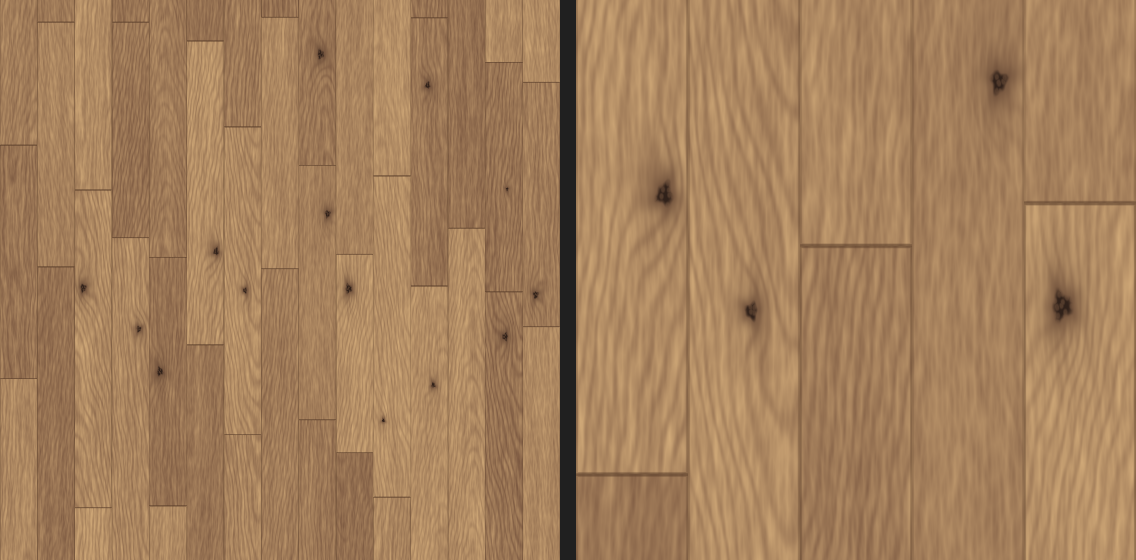
Left, the full canvas; right, a detail of the centre.
This texture is drawn by a WebGL 1 fragment shader. Its source:

```glsl
precision highp float;

uniform vec2 u_resolution;

const float COLUMNS = 15.0;
const float STRIP_LENGTH = 0.53;
const vec3 DARK_OAK = vec3(0.54, 0.40, 0.29);
const vec3 LIGHT_OAK = vec3(0.74, 0.59, 0.42);
const vec3 KNOT_HALO = vec3(0.42, 0.30, 0.22);
const vec3 KNOT_CORE = vec3(0.19, 0.13, 0.10);
const vec3 SEAM = vec3(0.36, 0.25, 0.17);

float hash(vec2 p) {
  vec3 q = fract(vec3(p.xyx) * 0.1031);
  q += dot(q, q.yzx + 33.33);
  return fract((q.x + q.y) * q.z);
}

// Distance to the nearest scattered point, about 0 to 1
float cellular(vec2 p) {
  vec2 cell = floor(p);
  float nearest = 4.0;
  for (int j = -1; j <= 1; j++) {
    for (int i = -1; i <= 1; i++) {
      vec2 c = cell + vec2(float(i), float(j));
      vec2 d = c + vec2(hash(c), hash(c + 71.7)) - p;
      nearest = min(nearest, dot(d, d));
    }
  }
  return sqrt(nearest);
}

float waves(vec2 p, float seed) {
  float sum = sin(p.x + 1.3 * sin(p.y * 0.7 + seed) + seed);
  sum += 0.6 * sin(p.y * 1.7 - p.x * 0.8 + seed * 2.3);
  sum += 0.4 * sin(p.y * 3.9 + p.x * 1.9 + seed * 4.1);
  return sum * 0.5;
}

float jointAt(float column, float row) {
  return row + 0.4 * hash(vec2(column + 5.0, row + 40.0));
}

// Offset from a knot, with a wobbly outline
float knotDistance(vec2 offset, vec2 radius, float seed) {
  vec2 q = offset / radius;
  float angle = atan(q.y, q.x);
  return length(q) * (1.0 + 0.15 * sin(angle * 3.0 + seed) + 0.1 * sin(angle * 5.0 - seed));
}

// Arched growth rings that bend around a knot
float growthRings(vec2 p, float axis, float slope, float swirl, float seed) {
  float across = p.x - axis + 0.005 * waves(vec2(p.x * 20.0, p.y * 9.0), seed);
  float rings = 140.0 * sqrt(across * across + 0.0002) + slope * p.y;
  rings += 0.6 * waves(vec2(p.x * 90.0, p.y * 24.0), seed + 2.0) + swirl;
  float wave = 0.5 + 0.5 * sin(6.2832 * rings);
  return wave * wave;
}

// Tone across the dark to light ramp
float woodTone(vec2 p, vec2 id, float swirl) {
  float seed = hash(id + 3.1) * 40.0;
  vec2 grain = p + vec2(0.003 * waves(p * vec2(25.0, 10.0), seed) + 0.001 * swirl, 0.0);
  grain += seed;
  float fibre = cellular(grain * vec2(250.0, 24.0));
  float pores = cellular(grain * vec2(390.0, 65.0));
  float bands = cellular(grain * vec2(70.0, 3.5));
  float axis = mix(-0.03, 0.095, hash(id + 9.4));
  float slope = mix(-26.0, 26.0, hash(id + 14.2));
  float rings = growthRings(p, axis, slope, swirl, seed);
  float figure = mix(0.12, 0.42, hash(id + 21.8));

  float tone = 0.59 + 0.72 * (hash(id + 27.5) - 0.5);
  tone += 0.42 * (fibre - 0.48) + 0.30 * (pores - 0.48) + 0.34 * (bands - 0.48);
  tone -= figure * (rings - 0.375) * (0.55 + fibre);
  return tone + 0.08 * waves(p * vec2(45.0, 8.0), seed + 6.0);
}

float seamLine(float edgeDistance, float width) {
  return 1.0 - smoothstep(0.3 * width, width, edgeDistance);
}

void main() {
  vec2 uv = gl_FragCoord.xy / u_resolution;

  // Staggered strips
  float column = floor(uv.x * COLUMNS);
  float along = uv.y / STRIP_LENGTH + hash(vec2(column, 17.0));
  float row = floor(along);
  row -= step(along, jointAt(column, row));
  float lower = jointAt(column, row);
  float upper = jointAt(column, row + 1.0);
  vec2 id = vec2(column, row + 20.0);
  vec2 local = vec2(uv.x - column / COLUMNS, (along - lower) * STRIP_LENGTH);
  float stripHeight = (upper - lower) * STRIP_LENGTH;

  // One possible knot per strip
  float hasKnot = step(0.52, hash(id + 33.3));
  float knotSize = mix(0.35, 1.0, hash(id + 38.9));
  vec2 knotPlace = vec2(mix(0.012, 0.055, hash(id + 44.6)), stripHeight * mix(0.1, 0.9, hash(id + 50.1)));
  vec2 offset = local - knotPlace;
  float swell = length(offset / (vec2(0.020, 0.045) * knotSize));
  float swirl = hasKnot * 2.6 * knotSize * exp(-swell * swell);
  vec3 color = mix(DARK_OAK, LIGHT_OAK, woodTone(local, id, swirl));

  // Knot shading
  float knot = knotDistance(offset, vec2(0.0075, 0.0105) * knotSize, id.x + id.y);
  float halo = 0.75 * exp(-0.45 * knot * knot) + 0.28 * exp(-swell * swell);
  float crack = cellular(offset * vec2(330.0, 220.0) + id);
  float core = (1.0 - smoothstep(0.45, 1.0, knot)) * (0.5 + 0.5 * smoothstep(0.2, 0.6, crack));
  color = mix(color, KNOT_HALO, hasKnot * min(halo, 0.9));
  color = mix(color, KNOT_CORE, hasKnot * core);

  // Seams between strips
  float sideDistance = min(local.x, 1.0 / COLUMNS - local.x);
  float endDistance = min(local.y, stripHeight - local.y);
  float side = seamLine(sideDistance, 0.0017) * mix(0.2, 0.5, hash(id + 61.0));
  float end = seamLine(endDistance, 0.0019) * 0.6;
  gl_FragColor = vec4(mix(color, SEAM, max(side, end)), 1.0);
}
```
